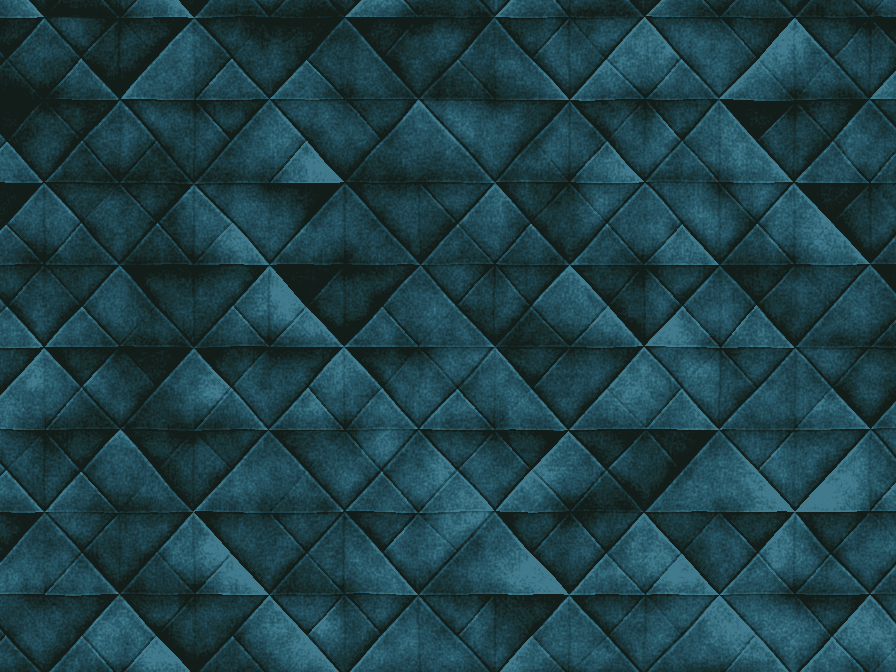
Give the GLSL for this texture, as a Shadertoy shader.

```glsl
// Dark teal quilted velvet: a grid of folded diamonds with creases, shading and worn nap.

const vec2  CELLS         = vec2(11.94, 8.15);  // cells across and down
const vec2  OFFSET        = vec2(0.59, 0.21);   // first grid corner, in cells
const float WARP          = 0.03;               // hand-sewn wobble of the seams
const float SEAM_WIDTH    = 0.013;              // half width of a seam, in cells
const float BASE_TONE     = 0.515;
const float CONTRAST      = 1.22;
const float FACE_CONTRAST = 0.075;              // lit half against shaded half
const float FACE_VARIATION = 0.25;              // differences between the repeats
const float LEAN_STRENGTH = 0.42;               // gradient across each half diamond
const float NAP_GRAIN     = 0.25;
const float TONE_RANGE    = 0.72;               // soft limit around mid tone
const vec3  VELVET[6] = vec3[6](
    vec3(0.07, 0.11, 0.095), vec3(0.09, 0.18, 0.18), vec3(0.10, 0.23, 0.26),
    vec3(0.13, 0.29, 0.34), vec3(0.16, 0.36, 0.42), vec3(0.25, 0.48, 0.55));

float hash(vec2 p) {
    vec3 q = fract(vec3(p.xyx) * 0.1031);
    q += dot(q, q.yzx + 33.33);
    return fract((q.x + q.y) * q.z);
}

float signedHash(vec2 p) { return 2.0 * hash(p) - 1.0; }

vec2 gradient(vec2 corner) {
    float angle = 6.2832 * hash(corner + 71.0);
    return vec2(cos(angle), sin(angle));
}

float gradientNoise(vec2 p) {
    vec2 i = floor(p), f = fract(p);
    vec2 u = f * f * f * (f * (f * 6.0 - 15.0) + 10.0);
    vec2 e = vec2(1.0, 0.0);
    float low  = mix(dot(gradient(i), f), dot(gradient(i + e.xy), f - e.xy), u.x);
    float high = mix(dot(gradient(i + e.yx), f - e.yx), dot(gradient(i + e.xx), f - e.xx), u.x);
    return mix(low, high, u.y);
}

float seam(float dist, float width, float pixel) {
    return 1.0 - smoothstep(width - pixel * 0.5, width + pixel, abs(dist));
}

vec3 velvetColor(float tone) {
    float t = clamp(tone, 0.0, 1.0) * 5.0;
    vec3 color = VELVET[0];
    for (int i = 1; i < 6; i++)
        color = mix(color, VELVET[i], clamp(t - float(i - 1), 0.0, 1.0));
    return color;
}

void mainImage(out vec4 fragColor, in vec2 fragCoord) {
    vec2 uv = fragCoord / iResolution.xy;
    float pixel = CELLS.y / iResolution.y;

    // Grid space with y running down, slightly warped
    vec2 p = vec2(uv.x, 1.0 - uv.y) * CELLS - OFFSET;
    p += WARP * vec2(gradientNoise(p * 1.3), gradientNoise(p * 1.3 + 40.0));
    vec2 cell = floor(p), f = fract(p);

    // Mirror alternate cells so the main diagonal always runs along x = y
    bool flipped = mod(cell.x + cell.y, 2.0) > 0.5;
    vec2 g = vec2(flipped ? 1.0 - f.x : f.x, f.y);
    float mainDiag  = (g.x - g.y) * 0.7071;
    float minorDiag = (g.x + g.y - 1.0) * 0.7071;
    bool shaded = mainDiag > 0.0;               // half diamond pointing down

    // Distances to the level seam and the center fold of this half diamond
    float level  = shaded ? g.y : 1.0 - g.y;
    float center = shaded ? 1.0 - g.x : g.x;

    // Identities: half diamond, its left or right quarter, and the small fold
    vec2 heart = cell + vec2(shaded != flipped ? 1.0 : 0.0, shaded ? 0.0 : 1.0);
    vec2 halfId = heart * 2.0 + vec2(shaded ? 11.0 : 57.0, 90.0);
    vec2 quarterId = cell * 2.0 + vec2(shaded ? 131.0 : 170.0, 210.0);
    vec2 foldId = quarterId + vec2(minorDiag > 0.0 ? 40.0 : 83.0, 17.0);
    float centerFold = smoothstep(0.25, 0.95, hash(halfId + 29.0));
    float minorFold  = smoothstep(0.10, 0.65, hash(quarterId + 61.0));

    // Flat tone of each facet
    float tone = BASE_TONE + (shaded ? -FACE_CONTRAST : FACE_CONTRAST);
    float awayFromCenter = smoothstep(0.0, 0.35, center);
    tone += FACE_VARIATION * (0.55 * signedHash(halfId)
          + 0.50 * mix(awayFromCenter, 1.0, 0.35 * centerFold) * signedHash(quarterId)
          + 0.70 * minorFold * awayFromCenter * signedHash(foldId));

    // Padded curvature: a smooth lean per half and darkness gathered in the folds
    float side = heart.x == cell.x ? 1.0 : -1.0;
    vec2 lean = vec2(signedHash(halfId + 5.0), signedHash(halfId + 9.0));
    tone += LEAN_STRENGTH * dot(vec2(side * center, level - 0.35), lean);
    tone -= (shaded ? 0.18 : 0.14) * exp(-level * 8.0);
    tone -= (shaded ? 0.36 : 0.08) * exp(-abs(mainDiag) * 8.0);
    tone -= 0.10 * centerFold * exp(-center * 9.0);
    tone -= (minorDiag > 0.0 ? 0.08 : 0.24) * minorFold * exp(-abs(minorDiag) * 10.0);
    tone -= 0.26 * exp(-4.5 * length(vec2(level, center)));
    tone += 0.16 * smoothstep(0.0, 0.32, min(level, abs(mainDiag) * 1.6));

    // Lit rims beside dark stitched seams
    float rim = shaded ? 0.0 : exp(-abs(abs(mainDiag) - 0.035) * 35.0);
    tone += 0.18 * rim;
    tone -= 0.34 * seam(mainDiag - SEAM_WIDTH, SEAM_WIDTH, pixel);
    tone += 0.28 * seam(mainDiag + SEAM_WIDTH, SEAM_WIDTH, pixel);
    tone += (shaded ? -0.20 : 0.20) * seam(level, SEAM_WIDTH * 1.3, pixel);
    tone -= 0.14 * centerFold * seam(center, SEAM_WIDTH, pixel);
    tone += 0.26 * minorFold * sign(minorDiag) * seam(minorDiag, SEAM_WIDTH * 1.9, pixel);

    // Brushed patches, short nap and uneven room light
    tone += 0.24 * gradientNoise(p * 2.1 + 15.0) + 0.18 * gradientNoise(p * 6.0 + 80.0);
    tone += NAP_GRAIN * (gradientNoise(p * vec2(17.0, 21.0)) * 0.6 + gradientNoise(p * 31.0));
    tone += 0.12 * (uv.x - 0.5) + 0.16 * (0.5 - uv.y);
    tone -= 0.08 * smoothstep(0.3, 0.0, uv.x);

    // Contrast with soft limits
    tone = 0.5 + TONE_RANGE * tanh(CONTRAST * (tone - 0.46) / TONE_RANGE - 0.06);
    fragColor = vec4(velvetColor(tone), 1.0);
}
```
